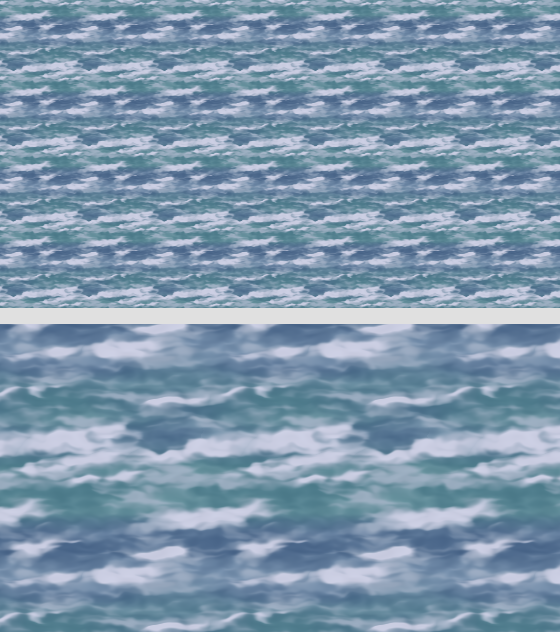
Top: the whole. Bottom: its middle third, enlarged.
This texture is drawn by a Shadertoy shader. Its source:

```glsl
// Choppy sea: a seamless square tile of teal and blue swells with broken foam crests.

const vec2 REPEATS = vec2(7.42, 4.09);     // tiles across and down
const float TAU = 6.2831853;

const vec3 DEEP_BLUE  = vec3(0.28, 0.39, 0.53);
const vec3 SLATE_BLUE = vec3(0.47, 0.57, 0.68);
const vec3 DEEP_TEAL  = vec3(0.31, 0.49, 0.55);
const vec3 PALE_TEAL  = vec3(0.45, 0.61, 0.65);
const vec3 HAZE       = vec3(0.65, 0.70, 0.78);
const vec3 FOAM       = vec3(0.80, 0.81, 0.89);

const vec2 WARP = vec2(0.045, 0.026);      // wobble of the swell, in tiles
const float CREST_SLOPE = 0.13;            // crests climb to the right
const float RAGGEDNESS = 0.85;             // how far noise tears the foam
const float TEAL_CENTRE = 0.95;            // height of the greenest water

// Crests: centre x, centre y (downward), half length, thickness, in tiles
const int CREST_COUNT = 11;
const vec4 CRESTS[CREST_COUNT] = vec4[](
    vec4(0.44, 0.19, 0.33, 0.056), vec4(0.68, 0.34, 0.24, 0.032),
    vec4(0.03, 0.46, 0.24, 0.042), vec4(0.20, 0.37, 0.20, 0.020),
    vec4(0.66, 0.49, 0.26, 0.022), vec4(0.60, 0.66, 0.24, 0.022),
    vec4(0.24, 0.70, 0.20, 0.016), vec4(0.86, 0.86, 0.42, 0.060),
    vec4(0.32, 0.91, 0.40, 0.040), vec4(0.72, 0.97, 0.40, 0.040),
    vec4(0.95, 0.04, 0.30, 0.024));

// Unit gradient at a lattice cell
vec2 gradientAt(vec2 cell, float seed) {
    uvec3 q = uvec3(ivec3(vec3(cell, seed))) * uvec3(1597u, 3571u, 7919u);
    uint h = (q.x ^ q.y ^ q.z) * 74729u;
    h = (h ^ (h >> 15)) * 48271u;
    h ^= h >> 13;
    float angle = TAU * float(h & 4095u) / 4096.0;
    return vec2(cos(angle), sin(angle));
}

// Gradient noise that wraps after one tile; frequency holds whole numbers
float tileNoise(vec2 p, vec2 frequency, float seed) {
    p *= frequency;
    vec2 cell = floor(p), f = p - cell;
    vec2 w = f * f * f * (f * (f * 6.0 - 15.0) + 10.0);
    vec4 corner;
    for (int i = 0; i < 4; i++) {
        vec2 o = vec2(i & 1, i >> 1);
        corner[i] = dot(gradientAt(mod(cell + o, frequency), seed), f - o);
    }
    return 1.5 * mix(mix(corner.x, corner.y, w.x), mix(corner.z, corner.w, w.x), w.y);
}

float fbm(vec2 p, vec2 frequency, float seed) {
    float sum = 0.0, gain = 0.65;
    for (int i = 0; i < 3; i++) {
        sum += gain * tileNoise(p, frequency, seed + float(i));
        frequency *= 2.0;
        gain *= 0.6;
    }
    return sum;
}

// x: foam body, crisp above and trailing below; y: shadowed trough to its lower right
vec2 crestField(vec2 p) {
    vec2 field = vec2(0.0);
    for (int i = 0; i < CREST_COUNT; i++) {
        vec4 crest = CRESTS[i];
        vec2 d = p - crest.xy;
        d -= round(d);
        d.y += CREST_SLOPE * d.x;
        float along = d.x / crest.z;
        float y = d.y / crest.w;
        float reach = 1.0 - smoothstep(0.25, 1.0, abs(along));
        float shade = 1.0 - smoothstep(0.3, 1.2, abs(along - 0.4));
        float body = exp(-y * y * (y < 0.0 ? 2.5 : 0.6));
        float trough = exp(-pow(y - 1.8, 2.0)) * crest.w * 18.0;
        field = max(field, vec2(reach * body, shade * trough));
    }
    return field;
}

void mainImage(out vec4 fragColor, in vec2 fragCoord) {
    // Tile coordinates, measured down from the top left
    vec2 uv = fragCoord / iResolution.xy;
    vec2 p = fract(vec2(uv.x, 1.0 - uv.y) * REPEATS);

    // Choppy displacement and horizontal brush streaks
    vec2 wobble = vec2(fbm(p, vec2(5.0, 8.0), 3.0), fbm(p, vec2(5.0, 9.0), 11.0));
    vec2 q = p + WARP * wobble;
    float swell = fbm(q, vec2(1.0, 5.0), 23.0);
    float streak = fbm(q, vec2(3.0, 11.0), 31.0);
    float fibre = tileNoise(q, vec2(13.0, 30.0), 47.0);
    vec2 crest = crestField(q);

    // Water: drifting patches of teal and blue, lit by the swell
    float teal = 0.5 + 0.4 * cos(TAU * (p.y - TEAL_CENTRE));
    teal = smoothstep(0.1, 0.9, teal + 0.8 * tileNoise(q, vec2(1.0, 4.0), 53.0));
    float light = smoothstep(-0.65, 0.65, swell + 0.5 * streak + 0.15 * fibre);
    light *= 1.0 - 0.5 * min(crest.y, 1.0);
    vec3 color = mix(mix(DEEP_BLUE, SLATE_BLUE, light),
                     mix(DEEP_TEAL, PALE_TEAL, light), teal);

    // Thin spray haze, then torn foam
    float spray = smoothstep(-0.15, 0.6, streak + 0.2 * fibre + 0.65 * crest.x);
    color = mix(color, HAZE, 0.78 * spray);
    float foam = crest.x + RAGGEDNESS * (streak + 0.4 * fibre) * (0.3 + crest.x);
    color = mix(color, FOAM, 0.95 * smoothstep(0.2, 1.0, foam));
    color += 0.02 * fibre;

    fragColor = vec4(color, 1.0);
}
```
